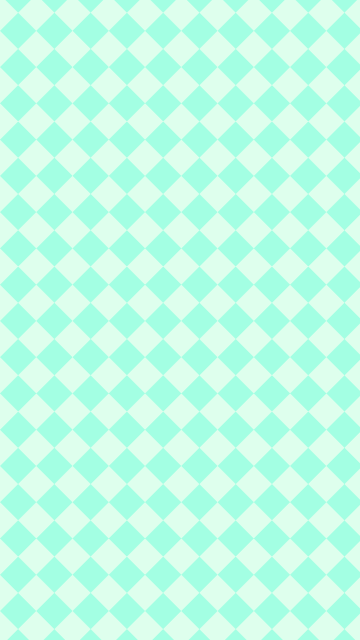
This pattern is drawn by a Shadertoy shader. Its source:

```glsl
// Two-tone mint harlequin check: a grid of square diamonds touching at their corners.
#define REPEATS_DOWN 17.65
#define TOP_OFFSET 0.35
#define LEFT_OFFSET 0.0
#define PALE_MINT vec3(0.87, 1.00, 0.93)
#define DEEP_MINT vec3(0.64, 1.00, 0.89)

// Signed distance to the diamond that fills half of a unit cell centred on each integer point.
float diamondDistance(vec2 p) {
    vec2 fromCentre = abs(fract(p + 0.5) - 0.5);
    return (fromCentre.x + fromCentre.y - 0.5) * inversesqrt(2.0);
}

void mainImage(out vec4 fragColor, in vec2 fragCoord) {
    // Cell coordinates, measured from the top left corner
    float pixel = REPEATS_DOWN / iResolution.y;
    vec2 fromTopLeft = vec2(fragCoord.x, iResolution.y - fragCoord.y);
    vec2 cell = fromTopLeft * pixel - vec2(LEFT_OFFSET, TOP_OFFSET);

    // Antialiased blend across the diamond edges
    float deep = clamp(diamondDistance(cell) / pixel + 0.5, 0.0, 1.0);
    fragColor = vec4(mix(PALE_MINT, DEEP_MINT, deep), 1.0);
}
```
